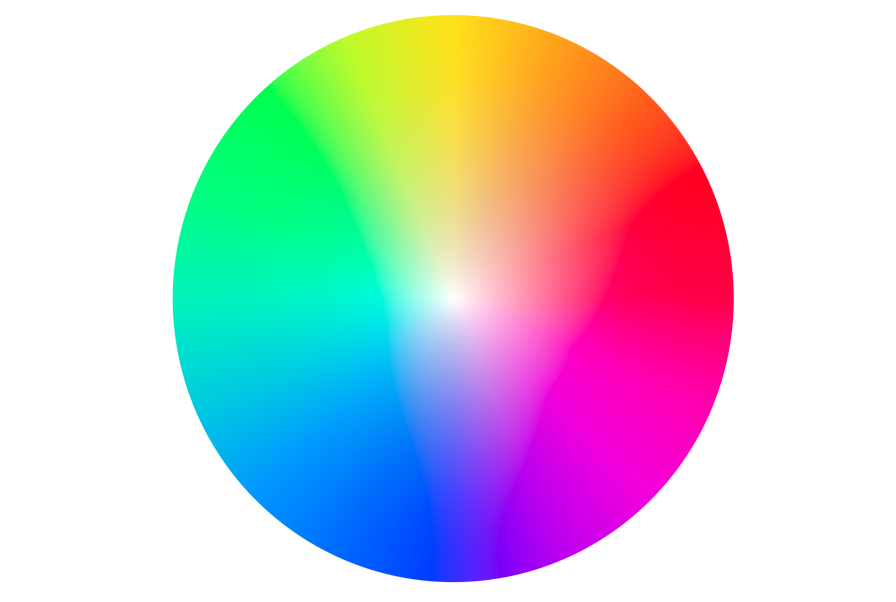
A Shadertoy shader for this background:

```glsl
// A wide-gamut colour wheel on white: hue runs round the rim, saturation grows outward.
// Rim stops hold linear-like light and may go below zero; blending them from the
// white hub and then clipping gives the curved borders where a channel runs out.

const vec2  CENTER    = vec2(0.0087, 0.004);  // offset from mid canvas, in heights
const vec2  RADIUS    = vec2(0.466, 0.471);   // in heights
const vec3  PAPER     = vec3(1.0);
const float FALLOFF   = 2.5;    // how fast saturation leaves the hub
const float TONE      = 0.6;    // light to display curve
const float MID_DIM   = 0.10;   // darkening halfway out, above and below the hub
const float TAU       = 6.2831853;
const int   STOPS     = 16;

// Rim light, counterclockwise from the right
const vec3 RIM[STOPS] = vec3[STOPS](
    vec3( 1.00, -0.17, 0.116),  // crimson
    vec3( 1.00, -0.06, 0.04),   // red
    vec3( 1.00,  0.18, 0.025),
    vec3( 1.00,  0.46, 0.025),  // orange
    vec3( 1.00,  0.81, 0.021),  // yellow
    vec3( 0.61,  0.97, 0.05),
    vec3(-0.12,  1.00, 0.16),   // green
    vec3(-0.65,  1.00, 0.31),
    vec3(-0.95,  0.92, 0.60),   // turquoise
    vec3(-0.95,  0.68, 0.80),
    vec3(-0.62,  0.41, 1.00),   // azure
    vec3(-0.27,  0.21, 1.00),
    vec3( 0.06,  0.06, 1.00),   // blue
    vec3( 0.58, -0.08, 0.90),   // violet
    vec3( 0.92, -0.25, 0.78),
    vec3( 1.00, -0.28, 0.53)    // magenta
);

// Blend of the two rim stops around an angle
vec3 rimLight(float angle) {
    float s = fract(angle / TAU) * float(STOPS);
    int i = int(s) % STOPS;
    return mix(RIM[i], RIM[(i + 1) % STOPS], fract(s));
}

// Wheel colour at p, where the rim has length 1
vec3 wheelColor(vec2 p) {
    float r = length(p);
    float angle = r > 1e-5 ? atan(p.y, p.x) : 0.0;
    float saturation = 1.0 - pow(max(1.0 - r, 0.0), FALLOFF);
    vec3 light = mix(vec3(1.0), rimLight(angle), saturation);

    // Slight greying of the vertical axis between hub and rim
    float upright = sin(angle) * sin(angle);
    light *= 1.0 - MID_DIM * upright * 4.0 * saturation * (1.0 - saturation);

    return pow(max(light, 0.0), vec3(TONE));
}

void mainImage(out vec4 fragColor, in vec2 fragCoord) {
    vec2 uv = (fragCoord - 0.5 * iResolution.xy) / iResolution.y;
    vec2 p = (uv - CENTER) / RADIUS;

    // Smooth disc edge, about one pixel wide
    float edge = (length(p) - 1.0) * RADIUS.y * iResolution.y;
    float disc = 1.0 - smoothstep(-0.75, 0.75, edge);

    fragColor = vec4(mix(PAPER, wheelColor(p), disc), 1.0);
}
```
